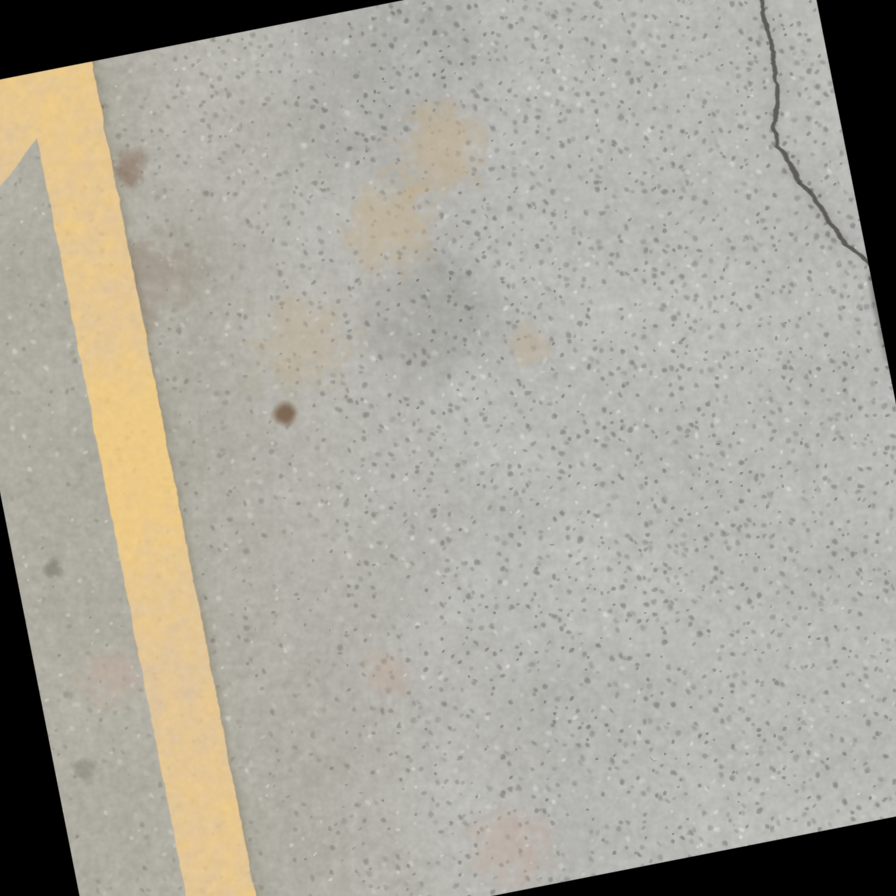
This texture is drawn by a WebGL 1 fragment shader. Its source:

```glsl
precision highp float;
uniform vec2 u_resolution;

vec2 hash2(vec2 c) {
  vec3 h = fract(c.xyx * vec3(0.1031, 0.103, 0.0973));
  h += dot(h, h.yzx + 33.33);
  return fract((h.xx + h.yz) * h.zy);
}

float corner(vec2 cell, vec2 offset, vec2 f) {
  return dot(hash2(cell + offset) * 2.0 - 1.0, f - offset);
}

float gradientNoise(vec2 p) {
  vec2 c = floor(p), f = fract(p);
  vec2 w = f * f * f * (f * (f * 6.0 - 15.0) + 10.0);
  return mix(mix(corner(c, vec2(0.0), f), corner(c, vec2(1.0, 0.0), f), w.x),
             mix(corner(c, vec2(0.0, 1.0), f), corner(c, vec2(1.0), f), w.x), w.y);
}

float fbm(vec2 p) {
  float sum = 0.0, amplitude = 0.6;
  for (int i = 0; i < 4; i++) {
    sum += amplitude * gradientNoise(p);
    p = p * 2.03 + 17.3;
    amplitude *= 0.55;
  }
  return sum;
}

// Soft round blot, with its rim disturbed by the warp
float blot(vec2 p, vec2 center, float radius, float warp) {
  return 1.0 - smoothstep(0.3, 1.2, length(p - center) / radius + warp);
}

// Scattered grains: coverage of dark (x) and light (y) specks
vec2 specks(vec2 p, float density) {
  vec2 c = floor(p), f = fract(p), cover = vec2(0.0);
  for (int j = -1; j <= 1; j++) {
    for (int i = -1; i <= 1; i++) {
      vec2 o = vec2(float(i), float(j));
      vec2 place = hash2(c + o + 31.0), kind = hash2(c + o + 97.0);
      vec2 d = f - o - place;
      d += 0.3 * d.yx * (kind.y - 0.5);
      float grain = 1.0 - smoothstep(0.1, 0.22 + 0.32 * kind.y, length(d));
      cover.x = max(cover.x, grain * step(kind.x, density) * (0.35 + 0.65 * place.x));
      cover.y = max(cover.y, grain * step(0.9, kind.x) * place.y);
    }
  }
  return cover;
}

void main() {
  vec2 p = gl_FragCoord.xy / u_resolution;
  float px = 1.0 / min(u_resolution.x, u_resolution.y);
  vec2 q = p - 0.5;
  vec2 slab = vec2(dot(q, vec2(0.981, 0.193)), dot(q, vec2(-0.193, 0.981)));
  float cloud = fbm(p * 7.0);
  float grit = gradientNoise(p * 95.0) + 0.7 * gradientNoise(p * 190.0 + 9.0);
  float rough = fbm(p * 45.0);

  // Concrete, warmer towards the painted side
  float clean = smoothstep(-0.42, 0.12, slab.x + 0.12 * cloud);
  vec3 col = mix(vec3(0.685, 0.675, 0.63), vec3(0.722, 0.722, 0.707), clean);
  col += 0.05 * cloud + 0.04 * rough + 0.045 * grit;
  col -= 0.05 * blot(p, vec2(0.475, 0.64), 0.09, cloud);
  col -= 0.04 * blot(p, vec2(0.43, 0.93), 0.12, cloud);

  // Aggregate
  float density = mix(0.1, 0.42, clean) + 0.25 * cloud;
  vec2 grains = specks(p * 105.0 + 0.6 * rough, density);
  col -= grains.x * mix(0.09, 0.17, clean);
  col += grains.y * 0.09;

  // Tan, pink and rust stains
  float warp = 1.1 * rough + 0.4 * cloud;
  float tan1 = blot(p, vec2(0.495, 0.837), 0.052, warp) + blot(p, vec2(0.43, 0.746), 0.055, warp);
  float tan2 = blot(p, vec2(0.335, 0.62), 0.065, warp) + blot(p, vec2(0.589, 0.613), 0.025, warp);
  float pink = blot(p, vec2(0.124, 0.245), 0.04, warp) + blot(p, vec2(0.566, 0.056), 0.05, warp)
             + blot(p, vec2(0.43, 0.25), 0.03, warp);
  col = mix(col, vec3(0.76, 0.69, 0.57), 0.6 * tan1 + 0.4 * tan2);
  col = mix(col, vec3(0.76, 0.66, 0.60), 0.4 * pink);
  col = mix(col, vec3(0.56, 0.48, 0.42), 0.7 * blot(p, vec2(0.147, 0.814), 0.023, warp));
  col = mix(col, vec3(0.60, 0.54, 0.49), 0.45 * blot(p, vec2(0.165, 0.69), 0.06, warp));
  col = mix(col, vec3(0.47, 0.38, 0.30), 0.9 * blot(p, vec2(0.318, 0.538), 0.015, 0.3 * rough));
  col = mix(col, vec3(0.48, 0.46, 0.43), 0.6 * blot(p, vec2(0.061, 0.366), 0.012, rough));
  col = mix(col, vec3(0.50, 0.48, 0.45), 0.5 * blot(p, vec2(0.094, 0.14), 0.014, rough));

  // Crack running down and bending towards the right side
  float bend = step(p.y, 0.837);
  float crackX = 0.866 - 0.2 * max(p.y - 0.92, 0.0) + 0.72 * max(0.837 - p.y, 0.0)
               + 0.5 * max(0.727 - p.y, 0.0) + 0.012 * fbm(vec2(p.y * 32.0, 3.0));
  float crackDist = abs(p.x - crackX) * mix(1.0, 0.8, bend);
  float crackWidth = 0.0022 + 0.002 * gradientNoise(vec2(p.y * 60.0, 8.0));
  float crackEnd = smoothstep(0.69, 0.705, p.y);
  col = mix(col, vec3(0.35, 0.34, 0.33),
            0.8 * crackEnd * (1.0 - smoothstep(crackWidth - px, crackWidth + 1.5 * px, crackDist)));
  col -= 0.06 * crackEnd * exp(-crackDist * 160.0);
  col -= 0.18 * smoothstep(0.492, 0.5, slab.x) * blot(p, vec2(0.978, 0.655), 0.06, rough);

  // Painted stripe and its diagonal arm
  float wobble = 0.0035 * rough;
  float stripe = abs(slab.x + 0.345) - 0.038 + wobble;
  float arm = max(slab.x + 0.345, 0.748 * (0.428 + 0.888 * (slab.x + 0.383) - slab.y) + wobble);
  float paintDist = min(stripe, arm);
  float paint = 1.0 - smoothstep(-px, 1.5 * px, paintDist);
  float wear = clamp(0.45 + 0.7 * cloud + 0.8 * rough - 0.5 * blot(p, vec2(0.15, 0.47), 0.16, 0.0)
             + 0.2 * blot(p, vec2(0.18, 0.33), 0.12, 0.0), 0.0, 1.0);
  vec3 paintColor = mix(vec3(0.925, 0.79, 0.53), vec3(0.86, 0.765, 0.63), wear);
  paintColor += 0.025 * grit - 0.03 * grains.x;
  col -= vec3(0.09, 0.10, 0.12) * exp(-max(paintDist, 0.0) * 170.0) * step(-0.345, slab.x);
  col = mix(col, paintColor, paint);

  // Tilted square slab on black
  float border = max(abs(slab.x), abs(slab.y)) - 0.5;
  col *= 1.0 - smoothstep(-px, px, border);
  gl_FragColor = vec4(clamp(col, 0.0, 1.0), 1.0);
}
```
